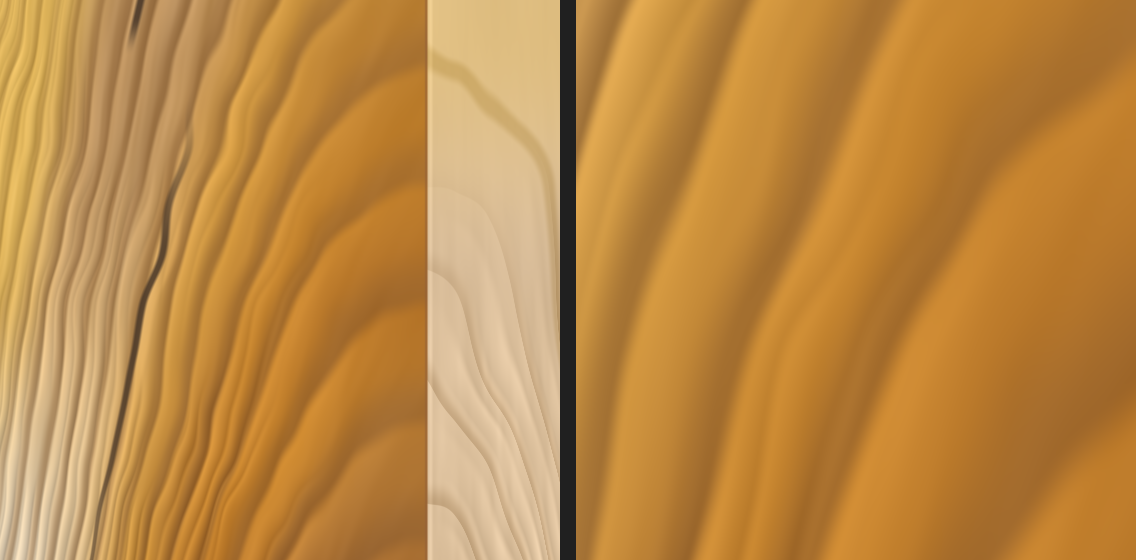
Left, the full canvas; right, a detail of the centre.
Give the GLSL for this texture, as a Shadertoy shader.

```glsl
// Two joined wooden boards: a weathered, cracked amber one and a pale one.
// Parabolic contours give arched growth rings; a soft saw wave shades each
// ring as a lit ridge, and stretched value noise adds fibres and wobble.
#define SEAM 0.763
#define ARCH 4.3
#define RING_FREQ 4.7
#define RING_PHASE 0.47
#define RIDGE_GAIN 0.17
#define FINE_GAIN 0.15
#define FIBRE_GAIN 0.065
#define WOBBLE 0.13
#define CRACK_RING -0.54
#define SHORT_CRACK_RING -1.10
#define PALE_GAIN 0.13

float hash(vec2 p) {
    vec3 q = fract(vec3(p.xyx) * 0.1031);
    q += dot(q, q.yzx + 33.33);
    return fract((q.x + q.y) * q.z);
}

float noise(vec2 p) {
    vec2 i = floor(p), f = fract(p);
    f = f * f * (3.0 - 2.0 * f);
    return mix(mix(hash(i), hash(i + vec2(1, 0)), f.x),
               mix(hash(i + vec2(0, 1)), hash(i + vec2(1, 1)), f.x), f.y);
}

// Sharp rise to a lit crest, then a slow fall into shade; zero at the joins
float ridge(float phase, float rise) {
    float f = fract(phase);
    return smoothstep(0.0, rise, f) * (1.0 - f);
}

// Fine threads that follow the grain
float fibres(float across, float along) {
    return 0.6 * noise(vec2(across * 70.0, along * 5.0))
         + 0.4 * noise(vec2(across * 150.0, along * 9.0)) - 0.5;
}

// Thin dark line on one growth ring
float crackLine(float ring, float target, float width) {
    return 1.0 - smoothstep(0.25 * width, width, abs(ring - target));
}

// x runs right, y runs down from the top edge
vec3 amberBoard(vec2 p) {
    float d = SEAM - p.x;
    float wobble = noise(vec2(p.x * 7.0, p.y * 4.0)) - 0.5
                 + 0.4 * (noise(vec2(p.x * 22.0, p.y * 11.0)) - 0.5);
    float bare = p.y - ARCH * d * d;
    float ring = bare + WOBBLE * wobble * smoothstep(-0.1, 0.5, d);
    float weathered = 1.0 - smoothstep(-0.85, -0.15, bare);
    float low = smoothstep(0.35, 1.0, p.y);

    // Broad colour zones
    vec3 amber = mix(vec3(0.73, 0.52, 0.22), vec3(0.69, 0.44, 0.15), smoothstep(-0.3, 0.4, bare));
    amber = mix(amber, vec3(0.63, 0.41, 0.19), smoothstep(0.55, 0.85, bare));
    vec3 tan1 = mix(vec3(0.69, 0.53, 0.34), vec3(0.79, 0.66, 0.46), smoothstep(0.1, 0.9, p.y));
    vec3 col = mix(amber, tan1, weathered);
    float yellow = 1.0 - smoothstep(-1.95, -1.25, bare);
    col = mix(col, vec3(0.82, 0.66, 0.32), yellow * (1.0 - 0.7 * low));
    float bleach = smoothstep(0.5, 1.05, p.y) * (1.0 - smoothstep(0.0, 0.25, p.x));
    col = mix(col, vec3(0.83, 0.78, 0.70), 0.85 * bleach);

    // Golden patches and brown shade at the end of each ring
    float patches = noise(vec2(ring * 3.5 + 7.0, p.y * 2.5));
    col += vec3(0.08, 0.07, 0.01) * (patches - 0.4) * (1.0 - weathered);
    float phase = ring * RING_FREQ - RING_PHASE;
    float f = fract(phase);
    float shade = smoothstep(0.55, 0.97, f) + 1.0 - smoothstep(0.0, 0.17, f);
    col = mix(col, vec3(0.58, 0.40, 0.22), 0.38 * min(shade, 1.0) * (1.0 - 0.6 * yellow));

    // Growth ridges, then finer ones that come and go
    vec3 glow = mix(vec3(1.0, 0.83, 0.45), vec3(1.0, 0.86, 0.65), weathered);
    float power = 0.4 + 0.8 * noise(vec2(ring * 2.0 + 3.0, p.y * 3.0));
    col += glow * RIDGE_GAIN * power * (ridge(phase, 0.2) - 0.25) * smoothstep(-0.1, 0.3, d);
    float fine = ridge(ring * 10.3 + 0.8 * wobble, 0.3) - 0.35;
    float mask = smoothstep(0.35, 0.75, noise(vec2(ring * 4.0 + 19.0, p.y * 5.0)) + 0.25 * low);
    col += glow * FINE_GAIN * fine * mask * smoothstep(0.1, 0.4, d) * (0.6 + 0.8 * low);
    float threads = fibres(mix(p.x, ring * 0.2, 0.75), p.y);
    col += FIBRE_GAIN * threads * (0.6 + 0.7 * weathered);

    // Long broken crack and a short one at the top
    float gaps = noise(vec2(5.0, p.y * 9.0));
    float openness = smoothstep(0.12, 0.45, p.y) * (0.45 + 0.5 * gaps);
    float crackRing = bare + 0.09 * (noise(vec2(2.0, p.y * 11.0)) - 0.5);
    float crack = crackLine(crackRing, CRACK_RING, 0.022 + 0.025 * gaps) * openness;
    float cut = crackLine(crackRing, SHORT_CRACK_RING, 0.045) * (1.0 - smoothstep(0.03, 0.1, p.y));
    col += 0.07 * glow * crackLine(crackRing, CRACK_RING + 0.065, 0.06) * openness;
    return mix(col, vec3(0.29, 0.22, 0.16), max(crack, 0.9 * cut));
}

vec3 paleBoard(vec2 p) {
    float d = p.x - SEAM;
    float low = smoothstep(0.25, 0.75, p.y);
    float wobble = noise(p * vec2(16.0, 6.0)) - 0.5;
    float ring = p.y - d * mix(0.1, 0.9, low) - mix(2.0, 6.0, smoothstep(0.05, 0.65, p.y)) * d * d;
    ring += 0.07 * wobble;
    vec3 col = mix(vec3(0.87, 0.74, 0.50), vec3(0.86, 0.75, 0.61), smoothstep(0.05, 0.5, p.y));
    col += 0.05 * (noise(p * vec2(9.0, 4.0) + 11.0) - 0.5);

    // Faint upper arch, then ripples that strengthen downwards
    col -= vec3(0.07, 0.08, 0.11) * crackLine(ring, 0.13, 0.035);
    float power = low * smoothstep(0.0, 0.12, d) * (0.4 + noise(vec2(ring * 5.0, p.y * 6.0)));
    col += vec3(1.0, 0.95, 0.9) * PALE_GAIN * power * (ridge(ring * 11.0, 0.35) - 0.38);
    float vein = smoothstep(0.7, 0.98, fract(ring * 5.3 + 0.3)) * (1.0 - smoothstep(0.98, 1.0, fract(ring * 5.3 + 0.3)));
    col -= vec3(0.10, 0.11, 0.12) * vein * (0.15 + 0.85 * low) * smoothstep(0.2, 0.4, p.y);
    return col + 0.045 * fibres(p.x - 0.18 * p.y * d, p.y) * (0.3 + low);
}

void mainImage(out vec4 fragColor, in vec2 fragCoord) {
    vec2 p = fragCoord / iResolution.xy;
    p.y = 1.0 - p.y;
    vec3 col = mix(amberBoard(p), paleBoard(p), smoothstep(SEAM - 0.002, SEAM + 0.002, p.x));
    // Dark joint beside a bright cut edge
    col = mix(col, vec3(0.57, 0.37, 0.22), 0.6 * (1.0 - smoothstep(0.0, 0.004, abs(p.x - SEAM + 0.002))));
    col += 0.06 * (1.0 - smoothstep(0.0, 0.006, abs(p.x - SEAM - 0.006)));
    fragColor = vec4(clamp(col, 0.0, 1.0), 1.0);
}
```
